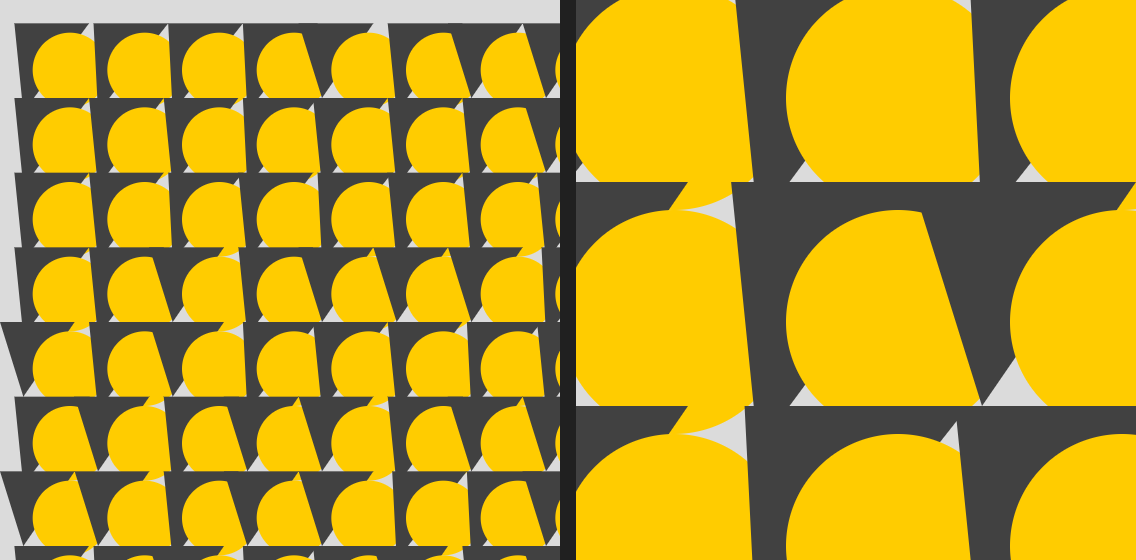
Left, the full canvas; right, a detail of the centre.
Reproduce this pattern procedurally as a Shadertoy shader.

```glsl
// Grid of yellow discs overlapped by dark, randomly skewed hanging triangles.

const vec3 PAPER = vec3(0.86);
const vec3 CHARCOAL = vec3(0.253);
const vec3 YELLOW = vec3(1.0, 0.8, 0.0);

const float CELLS_PER_CANVAS = 7.5;
const float MARGIN = 1.0 / 24.0;
const vec2 DISC_CENTER = vec2(0.625);
const float DISC_RADIUS = 0.5;

float hash(vec2 cell) {
    vec3 q = fract(cell.xyx * vec3(0.1031, 0.1030, 0.0973));
    q += dot(q, q.yzx + 33.33);
    return fract((q.x + q.y) * q.z);
}

// Signed distance to the line a-b, negative on its left with y pointing down.
float lineSide(vec2 p, vec2 a, vec2 b) {
    vec2 along = normalize(b - a);
    return dot(p - a, vec2(-along.y, along.x));
}

// Triangle with a unit-wide top edge shifted left and its apex at x = 0.
float hangingTriangle(vec2 p, float shift, float depth) {
    vec2 topLeft = vec2(-shift, 0.0);
    vec2 topRight = vec2(1.0 - shift, 0.0);
    vec2 apex = vec2(0.0, depth);
    float sides = max(lineSide(p, topLeft, apex), lineSide(p, apex, topRight));
    return max(sides, -p.y);
}

float disc(vec2 p, vec2 center, float radius) {
    return length(p - center) - radius;
}

float coverage(float dist, float pixel) {
    return clamp(0.5 - dist / pixel, 0.0, 1.0);
}

// Top shift and depth: medium, slight or strong skew.
vec2 triangleShape(float pick) {
    if (pick < 0.52) return vec2(0.12, 1.19);
    if (pick < 0.74) return vec2(0.06, 1.19);
    return vec2(0.3125, 1.0);
}

// Paints one tile: the triangle first, its disc on top.
vec3 paintTile(vec3 color, vec2 p, vec2 shape, float pixel) {
    color = mix(color, CHARCOAL, coverage(hangingTriangle(p, shape.x, shape.y), pixel));
    return mix(color, YELLOW, coverage(disc(p, DISC_CENTER, DISC_RADIUS), pixel));
}

void mainImage(out vec4 fragColor, in vec2 fragCoord) {
    // Grid space starts at the top left, with y pointing down.
    vec2 uv = fragCoord / iResolution.y;
    vec2 grid = (vec2(uv.x, 1.0 - uv.y) - MARGIN) * CELLS_PER_CANVAS;
    float pixel = CELLS_PER_CANVAS / iResolution.y;
    vec2 home = floor(grid);
    vec3 color = PAPER;

    // Later tiles cover earlier ones, row by row and left to right.
    for (int row = -1; row <= 1; row++) {
        for (int col = -1; col <= 1; col++) {
            vec2 cell = home + vec2(col, row);
            if (min(cell.x, cell.y) < 0.0) continue;
            vec2 shape = triangleShape(hash(cell + 7.0));
            color = paintTile(color, grid - cell, shape, pixel);
        }
    }
    fragColor = vec4(color, 1.0);
}
```
